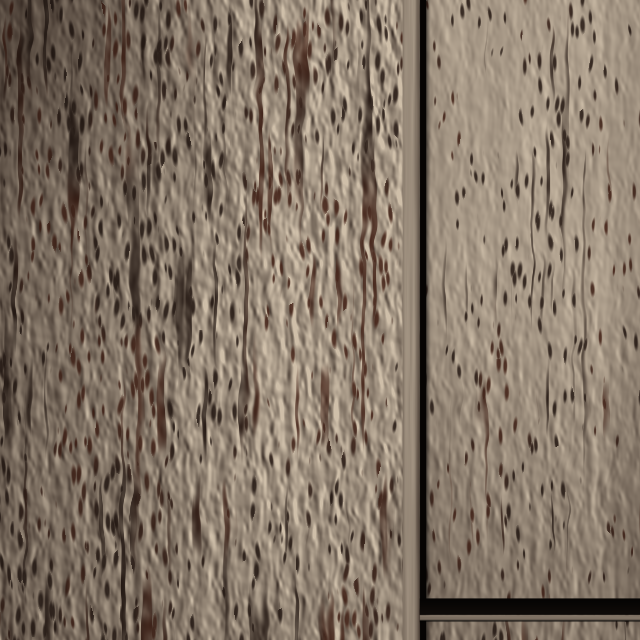
This texture is drawn by a WebGL 1 fragment shader. Its source:

```glsl
precision highp float;
// Weathered wooden door: rough vertical grain, a smooth stile and dark panel gaps.
uniform vec2 u_resolution;

const vec3 DARK_WOOD = vec3(0.13, 0.085, 0.065);
const vec3 PALE_WOOD = vec3(0.76, 0.70, 0.62);
const vec3 RED_WOOD = vec3(0.27, 0.125, 0.08);
const vec3 GAP_COLOR = vec3(0.022, 0.016, 0.012);
const float STILE_LEFT = 0.629;
const float GAP_LEFT = 0.656;
const float GAP_RIGHT = 0.666;
const float GAP_TOP = 0.065;
const float GAP_BOTTOM = 0.039;
const float LEDGE_BOTTOM = 0.030;
const float RELIEF_STEP = 0.0019;
const float RELIEF_GAIN = 1.75;

vec2 hash2(vec2 p) {
  vec2 q = vec2(dot(p, vec2(127.1, 311.7)), dot(p, vec2(269.5, 183.3)));
  return fract(sin(q) * 43758.55);
}

float noise(vec2 p) {
  vec2 i = floor(p), f = fract(p);
  f = f * f * (3.0 - 2.0 * f);
  float low = mix(hash2(i).x, hash2(i + vec2(1.0, 0.0)).x, f.x);
  float high = mix(hash2(i + vec2(0.0, 1.0)).x, hash2(i + vec2(1.0)).x, f.x);
  return mix(low, high, f.y);
}

// Distance to the nearest scattered point, and that point's random value.
vec2 cellular(vec2 p) {
  vec2 cell = floor(p), nearest = vec2(9.0, 0.0);
  for (int y = -1; y <= 1; y++) {
    for (int x = -1; x <= 1; x++) {
      vec2 id = cell + vec2(float(x), float(y));
      vec2 rnd = hash2(id);
      float d = length(id + rnd - p);
      if (d < nearest.x) nearest = vec2(d, fract(rnd.x * 7.3 + rnd.y * 3.1));
    }
  }
  return nearest;
}

vec2 warpGrain(vec2 p) {
  p.x += 0.005 * (noise(p * vec2(38.0, 34.0)) - 0.5);
  p.x += 0.0012 * sin(p.y * 47.0 + 3.0 * sin(p.x * 31.0));
  return p;
}

float grainHeight(vec2 p) {
  p = warpGrain(p);
  return 0.5 * noise(p * vec2(105.0, 36.0))
       + 0.28 * noise(p * vec2(185.0, 80.0))
       + 0.34 * noise(p * vec2(92.0, 5.0));
}

float band(float v, float lo, float hi, float aa) {
  return smoothstep(lo - aa, lo + aa, v) * (1.0 - smoothstep(hi - aa, hi + aa, v));
}

// Broad light: a dim left side, a bright middle and a glow on the right panel.
float lighting(vec2 p, float right) {
  float left = mix(0.53, 0.82, smoothstep(0.0, 0.52, p.x));
  left -= 0.24 * smoothstep(0.55, 1.05, p.y) * (1.0 - smoothstep(0.0, 0.42, p.x));
  left -= 0.10 * smoothstep(0.40, 0.0, p.y) * smoothstep(0.1, 0.5, p.x);
  float glow = mix(0.63, 0.87, smoothstep(0.05, 0.65, p.y));
  glow -= 0.08 * smoothstep(0.92, 1.0, p.x) + 0.06 * smoothstep(0.72, 0.66, p.x);
  return mix(left, glow, right);
}

vec3 roughWood(vec2 p, float right) {
  // Side-lit relief of the raised grain.
  float slopeX = grainHeight(p + vec2(RELIEF_STEP, 0.0)) - grainHeight(p - vec2(RELIEF_STEP, 0.0));
  float slopeY = grainHeight(p + vec2(0.0, RELIEF_STEP)) - grainHeight(p - vec2(0.0, RELIEF_STEP));
  float smoothing = mix(1.0, mix(0.62, 0.32, smoothstep(0.2, 0.7, p.y)), right);
  float tone = lighting(p, right) * (1.0 - RELIEF_GAIN * smoothing * (slopeX + 0.7 * slopeY));
  tone *= 0.94 + 0.12 * noise(p * vec2(13.0, 4.0));

  // Long cracks and short pits, gathered into vertical streaks.
  vec2 g = warpGrain(p);
  float streak = noise(g * vec2(24.0, 2.6) + 7.0);
  float crackNoise = noise(g * vec2(125.0, 5.5) + 31.0);
  float threshold = mix(0.70, 0.83, right) - 0.14 * (streak - 0.5);
  float crack = smoothstep(threshold, threshold + 0.17, crackNoise);
  crack *= 0.45 + 0.55 * noise(g * vec2(90.0, 45.0));
  vec2 cell = cellular(g * vec2(88.0, 23.0));
  float radius = mix(0.36, 0.29, right) * smoothstep(mix(0.30, 0.48, right), 1.0, cell.y + 0.45 * (streak - 0.5));
  float pit = (1.0 - smoothstep(radius * 0.45, radius + 0.12, cell.x)) * smoothstep(0.02, 0.14, radius);
  float wear = clamp(max(crack * 0.95, pit * 0.85), 0.0, 1.0);

  vec3 wood = mix(DARK_WOOD, PALE_WOOD, clamp(tone, 0.0, 1.08));
  float redness = smoothstep(0.48, 0.8, noise(g * vec2(17.0, 5.0) + 53.0));
  vec3 stain = mix(DARK_WOOD, RED_WOOD, redness * 0.8) * (0.65 + 0.5 * lighting(p, right));
  return mix(wood, stain, wear);
}

vec3 smoothWood(vec2 p, float level) {
  float streaks = 0.6 * noise(p * vec2(210.0, 4.0)) + 0.4 * noise(p * vec2(430.0, 11.0));
  return mix(DARK_WOOD, PALE_WOOD, level + 0.20 * (streaks - 0.5));
}

void main() {
  vec2 p = gl_FragCoord.xy / u_resolution;
  float aa = 0.8 / min(u_resolution.x, u_resolution.y);
  float right = step(GAP_LEFT, p.x);
  vec3 color = roughWood(p, right);

  // Smooth stile with rounded, shaded edges.
  float stileLight = 0.70 + 0.07 * smoothstep(0.0, 0.6, p.y);
  stileLight -= 0.12 * smoothstep(STILE_LEFT + 0.006, STILE_LEFT, p.x);
  stileLight -= 0.38 * smoothstep(GAP_LEFT - 0.010, GAP_LEFT, p.x);
  color = mix(color, smoothWood(p, stileLight), band(p.x, STILE_LEFT, GAP_LEFT, aa));

  // Recessed gaps and the narrow ledge under the right panel.
  color *= 1.0 - 0.45 * right * smoothstep(0.008, 0.0, abs(p.x - GAP_RIGHT));
  color = mix(color, GAP_COLOR, band(p.x, GAP_LEFT, GAP_RIGHT, aa));
  float pastStile = smoothstep(GAP_LEFT - aa, GAP_LEFT + aa, p.x);
  vec3 gap = mix(GAP_COLOR * 2.6, GAP_COLOR, smoothstep(GAP_BOTTOM, GAP_TOP, p.y));
  color = mix(color, gap, pastStile * band(p.y, GAP_BOTTOM, GAP_TOP, aa));
  vec3 ledge = smoothWood(p.yx, 0.58);
  color = mix(color, ledge, pastStile * band(p.y, LEDGE_BOTTOM, GAP_BOTTOM, aa));
  color *= 1.0 - 0.65 * pastStile * smoothstep(0.003, 0.0, abs(p.y - LEDGE_BOTTOM));
  gl_FragColor = vec4(clamp(color, 0.0, 1.0), 1.0);
}
```
